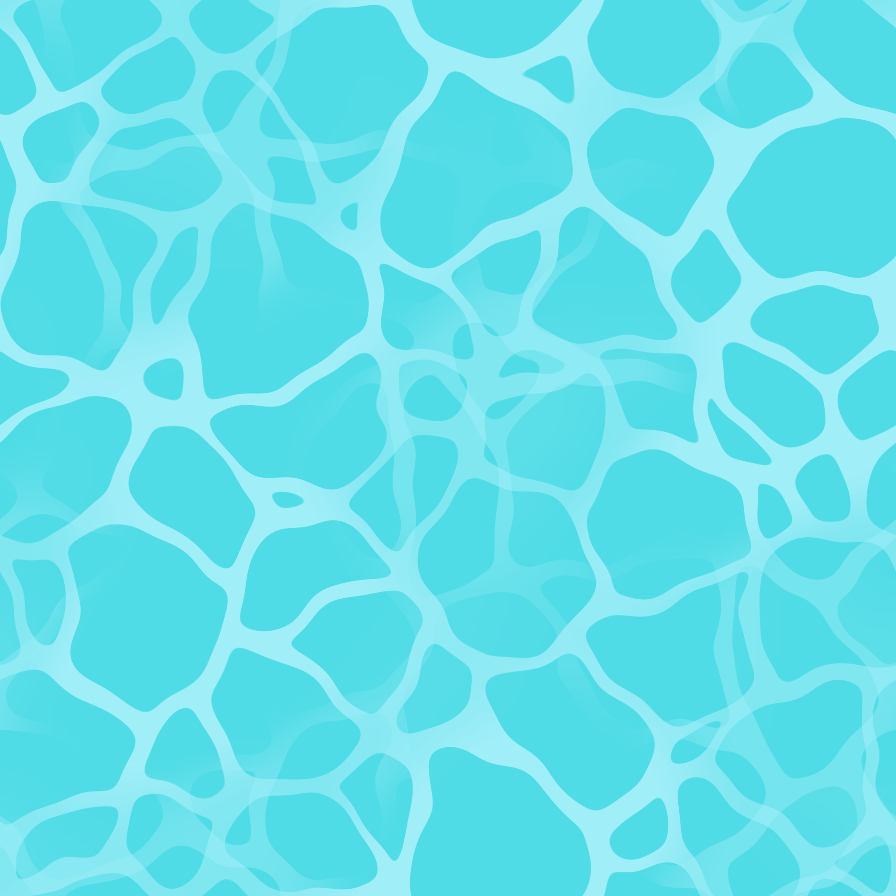
A three.js fragment shader for this texture:

```glsl
// Sunlit pool water: flat turquoise cells parted by a pale web of light.
// Two wrapped, weighted Voronoi webs with rounded corners are bent by layered
// sines; the second is a translucent ghost that drifts in and out of view.
varying vec2 vUv;

const float TAU = 6.2831853;

vec3 hash3(vec2 cell, float seed) {
  vec3 q = vec3(dot(cell, vec2(127.1, 311.7)), dot(cell, vec2(269.5, 183.3)),
                dot(cell, vec2(419.2, 371.9)));
  return fract(sin(q + seed * 17.3) * 43758.545);
}

// Site of a wrapped grid cell: xy = position, z = weight that enlarges it.
vec3 site(vec2 cell, float count, float seed) {
  vec3 h = hash3(mod(cell, count), seed);
  return vec3(cell + 0.05 + 0.9 * h.xy, 0.7 * h.z * h.z);
}

// x = rounded distance to the cell border in canvas units, y = veil in the cell.
vec2 cellWeb(vec2 uv, float count, float seed) {
  vec2 p = uv * count;
  vec2 home = floor(p);
  vec2 ownCell = home;
  vec3 own = vec3(0.0);
  float nearest = 1e3;
  for (int j = -2; j <= 2; j++) {
    for (int i = -2; i <= 2; i++) {
      vec2 cell = home + vec2(float(i), float(j));
      vec3 s = site(cell, count, seed);
      vec2 toSite = s.xy - p;
      float power = dot(toSite, toSite) - s.z;
      if (power < nearest) {
        nearest = power;
        own = s;
        ownCell = cell;
      }
    }
  }

  // Exponential smooth minimum over the borders rounds off the corners.
  float sum = 1e-9;
  for (int j = -2; j <= 2; j++) {
    for (int i = -2; i <= 2; i++) {
      if (i == 0 && j == 0) continue;
      vec3 s = site(ownCell + vec2(float(i), float(j)), count, seed);
      vec2 toSite = s.xy - p;
      float power = dot(toSite, toSite) - s.z;
      float gap = (power - nearest) / (2.0 * max(length(s.xy - own.xy), 0.02));
      sum += exp(-17.0 * gap);
    }
  }
  float border = -log(sum) / (17.0 * count);

  // Some cells hold a faint one-sided gradient.
  vec3 h = hash3(mod(ownCell, count), seed + 5.0);
  vec2 slope = vec2(cos(TAU * h.x), sin(TAU * h.x));
  float veil = step(0.45, h.y) * smoothstep(-0.1, 0.65, dot(p - own.xy, slope));
  return vec2(border, veil);
}

// Whole-number sine waves keep the bend seamless; the finer ones make lumps.
vec2 bend(vec2 p, float phase) {
  vec2 broad = sin(TAU * vec2(2.0 * p.y + p.x, 2.0 * p.x - p.y) + phase);
  vec2 middle = sin(TAU * vec2(5.0 * p.y - 2.0 * p.x, 4.0 * p.x + 3.0 * p.y) + phase * 2.3);
  vec2 fine = sin(TAU * vec2(9.0 * p.y + 5.0 * p.x, 10.0 * p.x - 4.0 * p.y) + phase * 3.1);
  vec2 lumps = sin(TAU * vec2(13.0 * p.y - 8.0 * p.x, 12.0 * p.x + 9.0 * p.y) + phase * 4.7);
  return p + 0.012 * broad + 0.007 * middle + 0.0042 * fine + 0.0018 * lumps;
}

float strand(float border, float halfWidth) {
  return 1.0 - smoothstep(halfWidth - 0.0006, halfWidth + 0.0006, border);
}

void main() {
  vec2 uv = vUv;

  // Broad drifts: where the water is hazy, and where the strands swell.
  float drift = sin(TAU * (uv.x + uv.y) + 1.0) + sin(TAU * (2.0 * uv.x - uv.y) + 4.0)
              + 0.6 * sin(TAU * (uv.x - 3.0 * uv.y) + 2.0);
  float haze = smoothstep(-0.7, 1.1, drift);
  float swell = sin(TAU * (3.0 * uv.x + 2.0 * uv.y)) * sin(TAU * (2.0 * uv.x - 3.0 * uv.y) + 1.5);

  vec2 mainCell = cellWeb(bend(uv, 0.7), 8.0, 1.0);
  vec2 ghostCell = cellWeb(bend(uv, 3.9), 6.0, 8.0);
  float mainWeb = strand(mainCell.x, 0.0083 + 0.003 * swell);
  float ghostWeb = strand(ghostCell.x, 0.0088 - 0.003 * swell);

  // Layer the translucent lights over the flat water.
  float mainLight = mainWeb * mix(1.0, 0.6, haze);
  float ghostLight = haze * mix(0.13 * ghostCell.y, 0.45, ghostWeb);
  float light = 1.0 - (1.0 - mainLight) * (1.0 - ghostLight);

  vec3 water = vec3(0.315, 0.862, 0.902);
  vec3 sunlight = vec3(0.625, 0.932, 0.972);
  gl_FragColor = vec4(mix(water, sunlight, light), 1.0);
}
```
